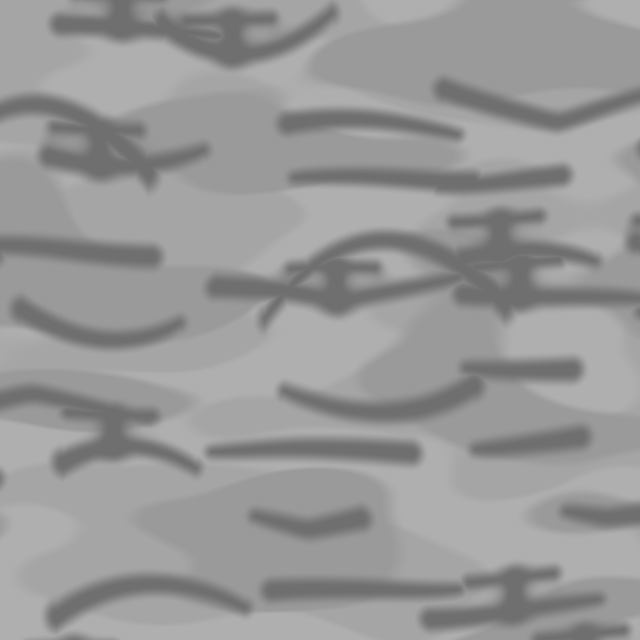
Write a WebGL 1 fragment shader that draws this pattern.

```glsl
precision highp float;
// Soft grey ground crossed by dark, blurred, mostly horizontal brush strokes.
// Stretched gradient noise gives the pale patches; a jittered grid places the
// strokes, which are tapered capsules bent into arcs or kinks, some stepped.

uniform vec2 u_resolution;

// Tones
const vec3 PALE = vec3(0.685);
const vec3 MIDDLE = vec3(0.648);
const vec3 SHADE = vec3(0.602);
const vec3 DARK = vec3(0.435);

// Ground patches
const vec2 MIDDLE_SCALE = vec2(3.4, 9.0);
const vec2 SHADE_SCALE = vec2(2.9, 8.0);
const float SHADE_LEVEL = 0.03;
const float PATCH_BLUR = 0.055;

// Strokes
const vec2 GRID = vec2(3.0, 9.0);
const float STROKE_SHARE = 0.88;
const float STEP_SHARE = 0.3;
const float KINK_SHARE = 0.35;
const vec2 HALF_LENGTH = vec2(0.06, 0.19);
const vec2 RADIUS = vec2(0.009, 0.017);
const float STEP_HEIGHT = 0.05;
const float STROKE_BLUR = 0.012;
const float WARP = 0.03;

vec2 hash2(vec2 p) {
  vec2 q = vec2(dot(p, vec2(127.1, 311.7)), dot(p, vec2(269.5, 183.3)));
  return fract(sin(q) * 43758.55);
}

float cornerSlope(vec2 cell, vec2 offset) {
  float angle = 6.2832 * hash2(cell).x;
  return dot(vec2(cos(angle), sin(angle)), offset);
}

float gradientNoise(vec2 p) {
  vec2 i = floor(p), f = fract(p);
  vec2 w = f * f * f * (f * (f * 6.0 - 15.0) + 10.0);
  vec2 e = vec2(1.0, 0.0);
  float low = mix(cornerSlope(i, f), cornerSlope(i + e, f - e), w.x);
  float high = mix(cornerSlope(i + e.yx, f - e.yx), cornerSlope(i + 1.0, f - 1.0), w.x);
  return mix(low, high, w.y);
}

float smoothMin(float a, float b, float k) {
  float h = max(k - abs(a - b), 0.0) / k;
  return min(a, b) - h * h * k * 0.25;
}

float segment(vec2 p, vec2 a, vec2 b) {
  vec2 ab = b - a;
  return length(p - a - ab * clamp(dot(p - a, ab) / dot(ab, ab), 0.0, 1.0));
}

// Height of a stroke's spine: tilt, then either a rounded kink or an arc
float spine(float x, float tilt, float kink, float arc) {
  return tilt * x + kink * sqrt(x * x + 0.0001) + arc * x * x;
}

float strokeDistance(vec2 p, vec2 cell) {
  vec2 shape = hash2(cell + 17.3), bend = hash2(cell + 41.9) * 2.0 - 1.0;
  vec2 kind = hash2(cell + 73.1);
  float reach = mix(HALF_LENGTH.x, HALF_LENGTH.y, shape.x);
  bool kinked = kind.x < KINK_SHARE;
  float tilt = bend.x * 0.1;
  float kink = kinked ? bend.y * 0.35 : 0.0;
  float arc = kinked ? 0.0 : bend.y * bend.y * bend.y * 3.2;

  // Tapered main stroke, corrected for the slope of its spine
  float x = clamp(p.x, -reach, reach);
  float slope = tilt + kink * sign(x) + 2.0 * arc * x;
  float rise = (p.y - spine(x, tilt, kink, arc)) / sqrt(1.0 + slope * slope);
  float taper = 0.5 + 0.5 * x / reach * sign(shape.y - 0.5);
  float d = length(vec2(p.x - x, rise)) - mix(RADIUS.x, RADIUS.y, sqrt(taper));

  // Second bar on a short neck
  if (kind.y < STEP_SHARE) {
    float neckX = (shape.y - 0.5) * reach;
    vec2 foot = vec2(neckX, spine(neckX, tilt, kink, arc));
    vec2 top = foot + vec2(0.0, STEP_HEIGHT);
    float neck = segment(p, foot, top) - 0.019;
    float bar = segment(p, top - vec2(0.07, 0.0), top + vec2(0.06, 0.004)) - 0.011;
    d = smoothMin(d, smoothMin(neck, bar, 0.02), 0.025);
  }
  return d;
}

float strokeField(vec2 p) {
  vec2 home = floor(p * GRID);
  float d = 1.0;
  for (int j = -2; j <= 2; j++) {
    for (int i = -1; i <= 1; i++) {
      vec2 cell = home + vec2(float(i), float(j));
      vec2 jitter = hash2(cell + 5.7) - 0.5;
      vec2 centre = (cell + 0.5 + jitter * vec2(0.7, 0.6)) / GRID;
      if (hash2(cell + 97.3).x < STROKE_SHARE) d = min(d, strokeDistance(p - centre, cell));
    }
  }
  return d;
}

void main() {
  vec2 p = gl_FragCoord.xy / min(u_resolution.x, u_resolution.y);
  p.y += WARP * gradientNoise(p * vec2(3.0, 2.0) + 8.4);

  // Ground: two layers of soft-edged patches
  float middle = gradientNoise(p * MIDDLE_SCALE + 31.6);
  float shade = gradientNoise(p * SHADE_SCALE + 62.2);
  vec3 colour = mix(PALE, MIDDLE, smoothstep(-PATCH_BLUR, PATCH_BLUR, middle));
  colour = mix(colour, SHADE, smoothstep(-PATCH_BLUR, PATCH_BLUR, shade - SHADE_LEVEL));

  // Strokes on top
  float ink = 1.0 - smoothstep(-STROKE_BLUR, STROKE_BLUR, strokeField(p));
  gl_FragColor = vec4(mix(colour, DARK, ink), 1.0);
}
```
